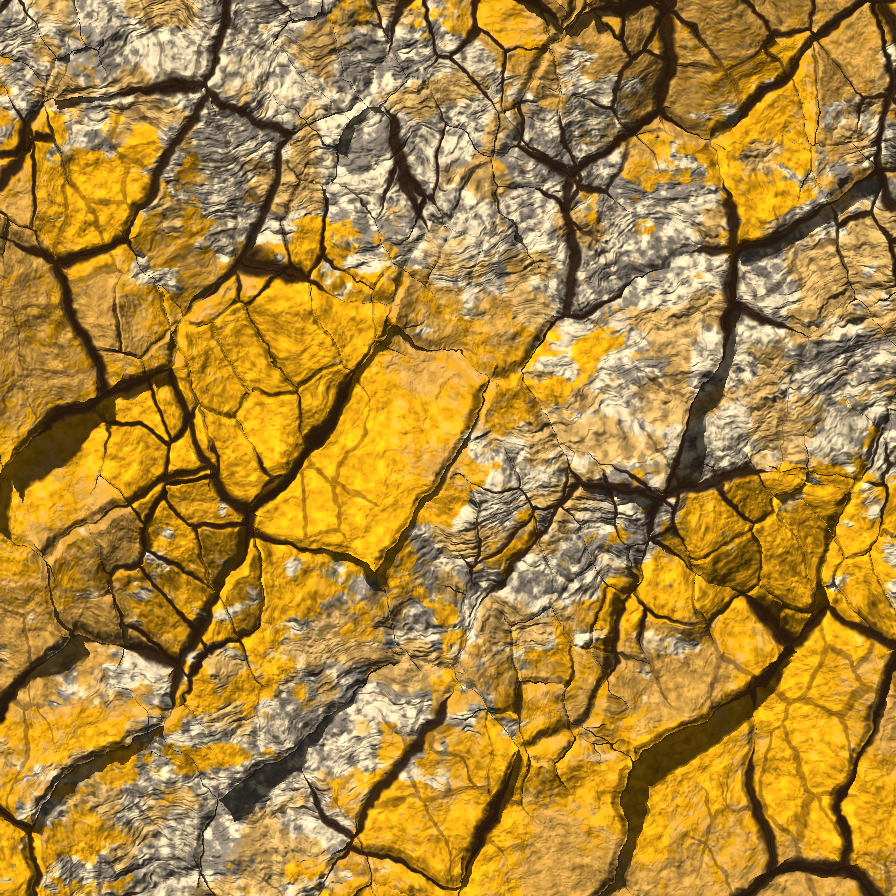
Give the GLSL for this texture, as a WebGL 2 fragment shader.

```glsl
#version 300 es
precision highp float;
// Sunlit fractured rock: lichen-covered blocks crossed by bands of bare grey slab.
// Cellular noise gives tilted blocks and cracks, stretched noise gives bedding,
// and one height field is lit from the upper left with marched cast shadows.
uniform vec2 u_resolution;
out vec4 fragColor;

const vec3 GOLD  = vec3(0.91, 0.64, 0.08);
const vec3 OCHRE = vec3(0.75, 0.56, 0.25);
const vec3 PALE  = vec3(0.83, 0.75, 0.60);
const vec3 SLATE = vec3(0.55, 0.50, 0.43);
const vec3 SHADE = vec3(0.15, 0.09, 0.05);
const vec3 SUN   = vec3(-0.40, 0.58, 0.71);

struct Cell { vec2 id; vec2 offset; float edge; };

vec2 hash2(vec2 p) {
  vec3 q = fract(p.xyx * vec3(0.1031, 0.1030, 0.0973));
  q += dot(q, q.yzx + 33.33);
  return fract((q.xx + q.yz) * q.zy);
}

float noise(vec2 p) {
  vec2 i = floor(p), f = fract(p);
  f = f * f * (3.0 - 2.0 * f);
  float low  = mix(hash2(i).x, hash2(i + vec2(1, 0)).x, f.x);
  float high = mix(hash2(i + vec2(0, 1)).x, hash2(i + vec2(1, 1)).x, f.x);
  return mix(low, high, f.y);
}

float fbm(vec2 p, int octaves) {
  float sum = 0.0, amp = 0.5, total = 0.0;
  for (int i = 0; i < octaves; i++) {
    sum += amp * noise(p);
    total += amp;
    amp *= 0.55;
    p = mat2(1.92, 0.56, -0.56, 1.92) * p + 17.3;
  }
  return sum / total;
}

// Nearest cell, with the distance to the border shared with its neighbour.
Cell voronoi(vec2 p) {
  vec2 base = floor(p), id = base, a = vec2(9.0), b = vec2(9.0);
  for (int y = -1; y <= 1; y++)
    for (int x = -1; x <= 1; x++) {
      vec2 cell = base + vec2(x, y);
      vec2 d = cell + 0.05 + 0.9 * hash2(cell) - p;
      if (dot(d, d) < dot(a, a)) { b = a; a = d; id = cell; }
      else if (dot(d, d) < dot(b, b)) b = d;
    }
  return Cell(id, -a, dot(0.5 * (a + b), normalize(b - a)));
}

// Cells stretched along a steep axis.
Cell blockCell(vec2 p, vec2 axis, float scale) {
  vec2 q = vec2(dot(p, vec2(axis.y, -axis.x)) * 1.5, dot(p, axis));
  return voronoi(q * scale + 3.7);
}
Cell bigBlock(vec2 p)   { return blockCell(p, vec2(0.50, 0.87), 4.6); }
Cell smallBlock(vec2 p) { return blockCell(p, vec2(-0.34, 0.94), 12.0); }

float rubble(vec2 p) { return smoothstep(0.45, 0.68, noise(p * 5.0 + 8.0)); }

// A raised, tilted facet with narrow bevelled borders.
float facet(Cell c) {
  vec2 tilt = hash2(c.id + 31.0) - 0.5;
  return 0.55 * hash2(c.id + 7.0).x + dot(tilt, c.offset) - 0.08 * smoothstep(0.07, 0.0, c.edge);
}

float blocks(vec2 p, float slab) {
  float big = 0.088 * facet(bigBlock(p)) * mix(1.0, 0.65, slab);
  return big + 0.034 * facet(smallBlock(p)) * rubble(p) * mix(1.0, 0.6, slab);
}

// Broken layers, nearly level and rising slightly to the right.
float bedding(vec2 p) {
  vec2 q = vec2(dot(p, vec2(0.97, 0.24)), dot(p, vec2(-0.24, 0.97)));
  q.y += 0.03 * noise(p * 22.0);
  return fbm(q * vec2(15.0, 36.0), 5);
}

float surface(vec2 p, float slab, float bare) {
  float grain = fbm(p * 26.0, 5);
  float layered = 0.010 * abs(2.0 * bedding(p) - 1.0) + 0.013 * grain;
  return blocks(p, slab) + mix(0.015 * grain, layered, bare);
}

float castShadow(vec2 p, float slab) {
  float ground = blocks(p, slab), block = 0.0;
  for (int i = 1; i <= 10; i++) {
    float t = 0.004 * float(i);
    block = max(block, blocks(p + normalize(SUN.xy) * t, slab) - ground - 1.1 * t);
  }
  return smoothstep(0.003, 0.008, block);
}

float crack(float edge, float width) { return 1.0 - smoothstep(0.4 * width, width + 0.001, edge); }

// Two crossing bands of bare slab.
float bareBands(vec2 p) {
  float rising  = (p.y - p.x + 0.17) / 0.19;
  float falling = (dot(p, vec2(0.45, 0.89)) - 0.95) / 0.17;
  return max(exp(-rising * rising), exp(-falling * falling));
}

void main() {
  vec2 uv = gl_FragCoord.xy / u_resolution.y;
  vec2 p = uv + 0.07 * (vec2(fbm(uv * 8.0, 6), fbm(uv * 8.0 + 40.0, 6)) - 0.5);
  Cell big = bigBlock(p), small = smallBlock(p);

  // Bare stone against lichen, each flecked with the other
  float strata = bedding(uv), region = bareBands(p);
  float slab = smoothstep(0.3, 0.7, region);
  float speck = fbm(uv * 120.0, 3), fleck = fbm(uv * 32.0 + 9.0, 5);
  float cover = region + 0.7 * (fbm(p * 4.0, 4) - 0.5) + 0.9 * (strata - 0.5) + 1.3 * (fleck - 0.5);
  float bare = smoothstep(0.42, 0.60, cover + 0.3 * (hash2(big.id + 3.0).x - 0.5));
  float worn = fbm(p * 8.0 + 5.0, 5) + 0.5 * (speck - 0.5) + 0.2 * (hash2(small.id).y - 0.5);
  vec3 lichen = mix(GOLD, OCHRE, smoothstep(0.44, 0.62, worn));
  vec3 stone = mix(SLATE, PALE, smoothstep(0.36, 0.58, strata + 0.7 * (speck - 0.5)));
  stone = mix(stone, OCHRE, 0.7 * smoothstep(0.52, 0.62, fbm(uv * 20.0 + 31.0, 5)));
  vec3 albedo = mix(lichen, stone, bare) * (0.72 + 0.56 * speck);

  // Sunlight, shadows and cracks
  float e = 0.0012, h = surface(p, slab, bare);
  vec2 slope = vec2(surface(p + vec2(e, 0), slab, bare), surface(p + vec2(0, e), slab, bare)) - h;
  float light = max(dot(normalize(vec3(-slope / e, 1.0)), SUN), 0.0) / SUN.z;
  light *= 1.0 - 0.9 * castShadow(p, slab);
  float width = smoothstep(0.25, 0.85, noise(p * 11.0 + 2.0));
  float gap = max(crack(big.edge, 0.055 * width) * smoothstep(0.0, 0.2, width),
                  crack(small.edge, 0.07 * width) * smoothstep(0.1, 0.5, width) * max(rubble(p), 0.4));
  vec3 color = albedo * (0.25 + 0.77 * min(light, 1.25));
  fragColor = vec4(mix(color, SHADE, 0.9 * gap), 1.0);
}
```
